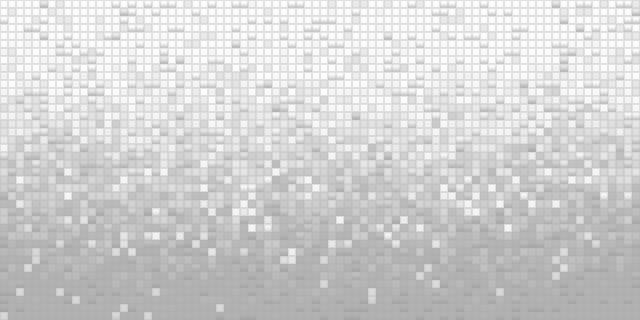
Reproduce this background procedurally as a Shadertoy shader.

```glsl
float hash(vec2 p) {
    return fract(sin(dot(p, vec2(127.1, 311.7))) * 43758.5453);
}

void mainImage(out vec4 fragColor, in vec2 fragCoord) {
    vec2 uv = fragCoord / iResolution.xy;
    vec2 grid = uv * vec2(80.0, 40.0);
    vec2 cell = floor(grid);
    vec2 local = fract(grid);
    vec2 pixel = vec2(80.0, 40.0) / iResolution.xy;

    // Vertical fade, slightly darker toward the sides, scattered per tile
    float height = (cell.y + 0.5) / 40.0;
    float side = smoothstep(0.2, 0.5, abs(uv.x - 0.5));
    float scatter = (hash(cell) - 0.5) * 0.26;
    float fade = smoothstep(0.05, 0.85, height - 0.04 * side + scatter);
    float tone = mix(0.695, 0.985, fade);

    // Occasional bright tiles below and grey tiles above
    float accent = hash(cell + 37.0);
    float middle = exp(-pow((height - 0.32) / 0.2, 2.0));
    float bright = step(0.97 - 0.07 * middle, accent);
    tone = mix(tone, min(tone + 0.15, 0.96), bright);
    float grey = step(accent, 0.12) * smoothstep(0.3, 0.55, height);
    tone -= 0.07 * grey;

    // Soft shading inside some tiles
    float shaded = step(0.82, hash(cell + 91.0));
    float slope = smoothstep(0.75, 0.05, local.y);
    tone -= shaded * slope * mix(0.04, 0.17, fade);
    tone += 0.012 * (local.y - 0.5);

    // Thin grout lines, stronger on the pale tiles
    vec2 edge = min(local, 1.0 - local);
    vec2 lines = 1.0 - smoothstep(0.06 - 0.5 * pixel, 0.06 + 0.5 * pixel, edge);
    float grout = max(lines.x, lines.y);
    float groutTone = mix(0.66, 0.74, smoothstep(0.1, 0.8, uv.y));
    tone = mix(tone, groutTone, grout * mix(0.6, 0.9, uv.y));

    fragColor = vec4(vec3(clamp(tone, 0.0, 1.0)), 1.0);
}
```
